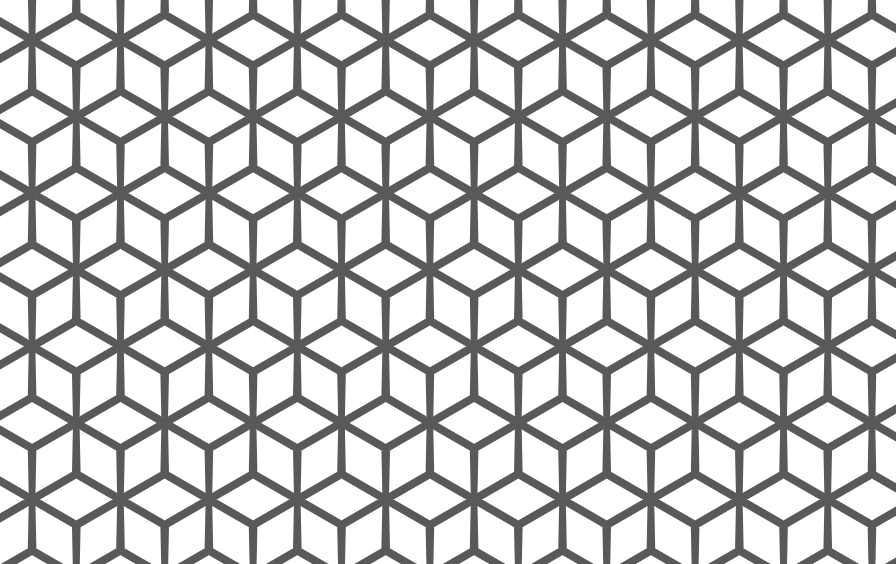
Give the GLSL for this pattern, as a WebGL 2 fragment shader.

```glsl
#version 300 es
precision highp float;

uniform vec2 u_resolution;
out vec4 fragColor;

const float REPEATS_ACROSS = 10.135;       // hubs per canvas width
const vec2 FIRST_HUB = vec2(0.0358, 0.072); // in canvas widths
const float SLANT_HALF_WIDTH = 0.0455;     // in repeats
const float POST_HUB_HALF_WIDTH = 0.037;   // upright bar at its hub
const float POST_TIP_HALF_WIDTH = 0.049;   // upright bar at its far end
const vec3 PAPER = vec3(1.0);
const vec3 LINE = vec3(0.35);

const float SQRT3 = 1.7320508;

// Offset from the nearest hub of a triangular lattice with unit spacing
vec2 hubOffset(vec2 p) {
    vec2 cell = vec2(1.0, SQRT3);
    vec2 a = mod(p + 0.5 * cell, cell) - 0.5 * cell;
    vec2 b = mod(p, cell) - 0.5 * cell;
    return dot(a, a) < dot(b, b) ? a : b;
}

// Signed distance to the six spokes that leave each hub
float spokeDistance(vec2 offset) {
    vec2 q = abs(offset);
    float along = clamp(q.y * SQRT3, 0.0, 1.0);
    float post = q.x - mix(POST_HUB_HALF_WIDTH, POST_TIP_HALF_WIDTH, along);
    float slant = abs(0.5 * SQRT3 * q.y - 0.5 * q.x) - SLANT_HALF_WIDTH;
    return min(post, slant);
}

void main() {
    vec2 p = (gl_FragCoord.xy / u_resolution.x - FIRST_HUB) * REPEATS_ACROSS;
    float pixel = REPEATS_ACROSS / u_resolution.x;

    // Ink with an edge one pixel wide
    float ink = clamp(0.5 - spokeDistance(hubOffset(p)) / pixel, 0.0, 1.0);
    fragColor = vec4(mix(PAPER, LINE, ink), 1.0);
}
```
